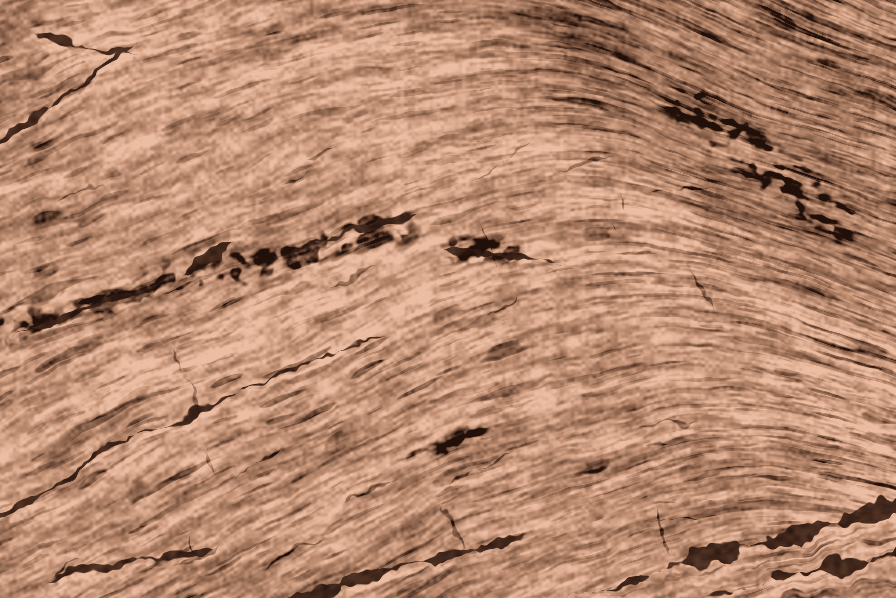
Write a WebGL 2 fragment shader that draws this texture.

```glsl
#version 300 es
precision highp float;

uniform vec2 u_resolution;
out vec4 fragColor;

float hash(vec2 cell) {
    return fract(sin(dot(cell, vec2(127.1, 311.7))) * 43758.545);
}

float noise(vec2 p) {
    vec2 i = floor(p), f = fract(p);
    f = f * f * (3.0 - 2.0 * f);
    return mix(mix(hash(i), hash(i + vec2(1, 0)), f.x),
               mix(hash(i + vec2(0, 1)), hash(i + vec2(1, 1)), f.x), f.y);
}

float signedNoise(vec2 p) {
    return 2.0 * noise(p) - 1.0;
}

vec2 wobble(vec2 p, float frequency, float amount) {
    return amount * vec2(signedNoise(p * frequency), signedNoise(p * frequency + 37.0));
}

// Grain coordinates: x runs along the fibres, y across them
vec2 grainSpace(vec2 p) {
    float bend = p.x - 1.4 + 0.55 * p.y;
    float height = -0.07 * p.x - 0.45 * sqrt(bend * bend + 0.04) - 0.2 * p.x * (p.y - 0.4);
    float waves = 0.014 * signedNoise(p * vec2(4.0, 6.0)) + 0.004 * signedNoise(p * 17.0);
    return vec2(p.x, p.y - height + waves + 0.0015 * signedNoise(p * 60.0));
}

// Distance to a segment in x, position along it in y
vec2 segment(vec2 p, vec2 a, vec2 b) {
    vec2 d = b - a;
    float along = clamp(dot(p - a, d) / dot(d, d), 0.0, 1.0);
    return vec2(length(p - a - d * along), along * length(d));
}

// Ragged split that narrows, swells and breaks off
float crack(vec2 p, vec2 a, vec2 b, float width) {
    vec2 s = segment(p, a, b);
    float seed = a.x * 91.0 + a.y * 57.0;
    float w = 1.5 * noise(vec2(s.y * 22.0, seed)) + 0.7 * noise(vec2(s.y * 85.0, seed + 9.0)) - 0.5;
    w *= width * smoothstep(0.0, 0.02, s.y) * smoothstep(0.0, 0.02, length(b - a) - s.y);
    return smoothstep(-0.0012, 0.0012, w - s.x);
}

float stain(vec2 p, vec2 a, vec2 b, float width) {
    return 1.0 - smoothstep(0.0, width, segment(p, a, b).x);
}

float largeCracks(vec2 p) {
    float c = crack(p, vec2(-0.04, 0.11), vec2(0.22, 0.27), 0.006);
    c = max(c, crack(p, vec2(0.19, 0.255), vec2(0.64, 0.44), 0.0045));
    c = max(c, crack(p, vec2(0.02, 0.43), vec2(0.25, 0.52), 0.006));
    c = max(c, crack(p, vec2(0.30, 0.53), vec2(0.39, 0.59), 0.011));
    c = max(c, crack(p, vec2(0.45, 0.57), vec2(0.70, 0.64), 0.006));
    c = max(c, crack(p, vec2(0.74, 0.575), vec2(0.95, 0.555), 0.008));
    c = max(c, crack(p, vec2(-0.04, 0.75), vec2(0.23, 0.92), 0.006));
    c = max(c, crack(p, vec2(0.23, 0.90), vec2(0.05, 0.95), 0.005));
    c = max(c, crack(p, vec2(0.07, 0.02), vec2(0.35, 0.09), 0.007));
    c = max(c, crack(p, vec2(0.48, 0.0), vec2(0.88, 0.11), 0.012));
    c = max(c, crack(p, vec2(1.0, 0.02), vec2(1.54, 0.17), 0.015));
    return max(c, crack(p, vec2(1.18, 0.01), vec2(1.54, 0.09), 0.012));
}

// Short scattered splits, every third one across the grain
float smallCracks(vec2 p) {
    float c = 0.0;
    for (int i = 0; i < 30; i++) {
        float k = float(i);
        vec2 a = vec2(1.25 * hash(vec2(k, 1.0)), 0.75 * hash(vec2(k, 2.0)));
        vec2 direction = i % 3 == 0 ? vec2(0.3, -0.8) : vec2(0.9, 0.45 - 0.5 * smoothstep(0.8, 1.2, a.x));
        float reach = 0.05 + 0.08 * hash(vec2(k, 3.0));
        c = max(c, crack(p, a, a + direction * reach, 0.0032));
    }
    return c;
}

// Six main tones and a highlight, dark to light
vec3 woodColour(float tone) {
    vec3 stops[7] = vec3[7](vec3(0.13, 0.06, 0.04), vec3(0.33, 0.21, 0.15),
        vec3(0.49, 0.34, 0.26), vec3(0.62, 0.45, 0.35), vec3(0.74, 0.55, 0.44),
        vec3(0.85, 0.66, 0.55), vec3(0.92, 0.74, 0.64));
    vec3 colour = stops[0];
    for (int i = 0; i < 6; i++) {
        colour = mix(colour, stops[i + 1], clamp(tone - float(i), 0.0, 1.0));
    }
    return colour;
}

void main() {
    vec2 p = gl_FragCoord.xy / u_resolution.y;
    vec2 rough = p + wobble(p, 9.0, 0.012) + wobble(p, 34.0, 0.007) + wobble(p, 95.0, 0.003);

    // Fibres bend over a ridge, with a torn ledge beneath
    vec2 g = grainSpace(p);
    float ledge = step(rough.y, 0.02 + 0.28 * (rough.x - 1.0)) * step(0.95, p.x);
    g.y = mix(g.y, rough.y - 0.25 * p.x + 3.0, ledge);
    float furrowed = smoothstep(-0.25, 0.3, p.x - 1.3 + 0.5 * p.y);

    // Layered fibres from broad bands to fine threads
    float tone = 4.3 + 0.6 * signedNoise(p * 3.0 + 5.0);
    tone += 0.7 * signedNoise(g * vec2(3.5, 22.0));
    tone += 0.75 * signedNoise(g * vec2(9.0, 65.0) + 11.0);
    tone += 1.0 * signedNoise(g * vec2(20.0, 125.0) + 23.0);
    tone += 1.1 * signedNoise(g * vec2(48.0, 195.0) + 41.0);
    tone += 0.75 * signedNoise(p * 165.0);

    // Crisp furrows and dark slivers
    float furrow = smoothstep(0.62, 0.76, noise(g * vec2(6.0, 95.0) + 61.0));
    tone -= furrow * mix(0.6, 1.7, furrowed);
    float thread = smoothstep(0.74, 0.84, noise(g * vec2(16.0, 130.0) + 29.0));
    tone -= 1.3 * thread;
    float patches = smoothstep(0.4, 0.7, noise(p * 5.0 + 19.0));
    tone -= 2.4 * patches * smoothstep(0.76, 0.85, noise(g * vec2(13.0, 75.0) + 83.0));

    // Broad light and shade
    tone += 0.7 * stain(p, vec2(0.36, 0.41), vec2(0.78, 0.55), 0.12);
    tone -= 1.0 * stain(p, vec2(0.95, 0.92), vec2(1.45, 0.62), 0.2);
    tone -= 0.5 * smoothstep(1.0, 1.5, p.x) * smoothstep(0.4, 0.9, p.y);

    // Blackened streaks broken up by the fibres
    float soot = stain(rough, vec2(0.02, 0.45), vec2(0.32, 0.54), 0.05);
    soot = max(soot, stain(rough, vec2(0.38, 0.55), vec2(0.67, 0.62), 0.05));
    soot = max(soot, stain(rough, vec2(0.76, 0.58), vec2(0.86, 0.57), 0.035));
    soot = max(soot, stain(rough, vec2(0.70, 0.24), vec2(0.80, 0.29), 0.025));
    soot = max(soot, 0.8 * stain(rough, vec2(1.15, 0.83), vec2(1.4, 0.63), 0.065));
    float char = 0.6 * noise(g * vec2(16.0, 75.0) + 7.0) + 0.4 * noise(rough * 75.0);
    tone -= 4.2 * smoothstep(0.0, 0.6, soot) * smoothstep(0.47, 0.68, char);

    // Cracks with a lit lower lip
    float lip = largeCracks(rough + vec2(-0.002, 0.009));
    float split = largeCracks(rough);
    tone += 0.7 * lip * (1.0 - split);
    tone -= 2.3 * smallCracks(rough);
    tone = mix(tone, 0.7 * noise(p * 90.0), 0.93 * split);

    fragColor = vec4(woodColour(tone), 1.0);
}
```
